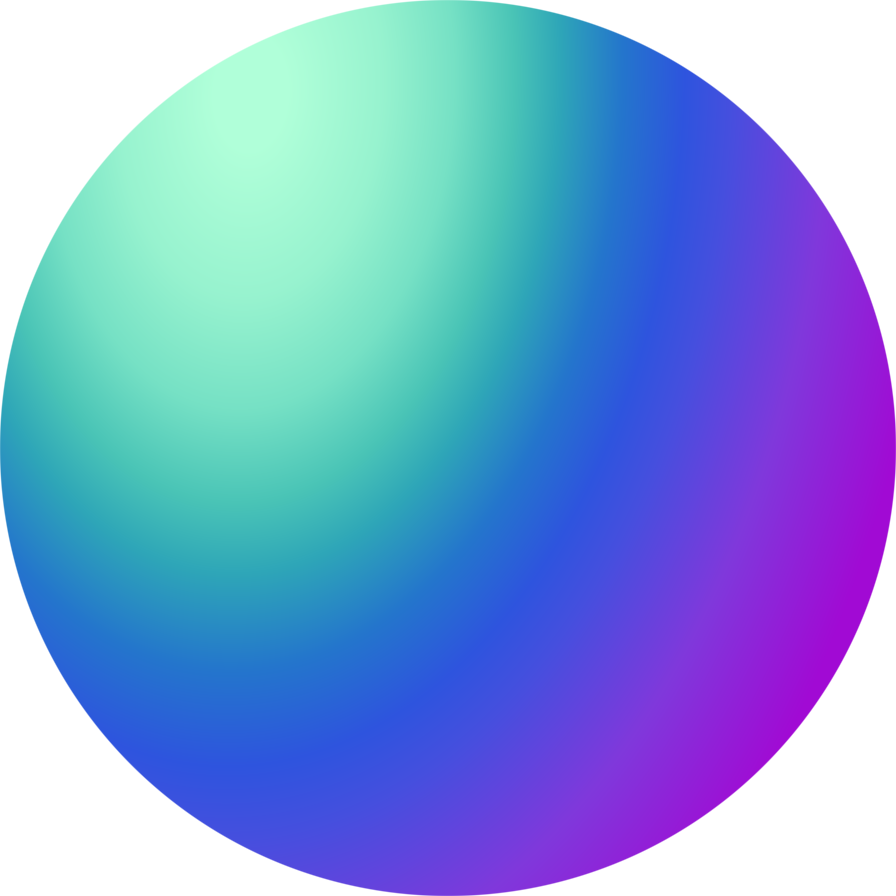
Give the GLSL for this background, as a three.js fragment shader.

```glsl
// A disc on white, shaded by a tilted elliptical gradient from mint to purple.
varying vec2 vUv;

// Disc
const vec2 DISC_CENTER = vec2(0.5);
const float DISC_RADIUS = 0.5;
const float EDGE_WIDTH = 0.002;

// Elliptical glow
const vec2 GLOW_CENTER = vec2(0.28, 0.896);
const vec2 GLOW_RADII = vec2(0.345, 0.537);
const float GLOW_TILT = 0.06;

// Colours, from the heart of the glow outwards
const vec3 PALE_MINT = vec3(0.69, 1.00, 0.85);
const vec3 MINT = vec3(0.59, 0.95, 0.81);
const vec3 SEAFOAM = vec3(0.46, 0.88, 0.77);
const vec3 JADE = vec3(0.29, 0.77, 0.715);
const vec3 TEAL = vec3(0.18, 0.65, 0.72);
const vec3 AZURE = vec3(0.14, 0.46, 0.80);
const vec3 BLUE = vec3(0.18, 0.33, 0.87);
const vec3 INDIGO = vec3(0.27, 0.31, 0.87);
const vec3 VIOLET = vec3(0.50, 0.22, 0.86);
const vec3 PURPLE = vec3(0.63, 0.04, 0.83);
const vec3 BACKGROUND = vec3(1.0);

// Linear blend towards the next colour stop
vec3 blendStop(vec3 color, vec3 next, float from, float to, float t) {
  return mix(color, next, clamp((t - from) / (to - from), 0.0, 1.0));
}

// Distance from the glow centre, 1.0 on its reference ellipse
float glowDistance(vec2 p) {
  vec2 d = p - GLOW_CENTER;
  float c = cos(GLOW_TILT);
  float s = sin(GLOW_TILT);
  vec2 aligned = vec2(c * d.x - s * d.y, s * d.x + c * d.y);
  return length(aligned / GLOW_RADII);
}

vec3 glowColor(float t) {
  vec3 color = blendStop(PALE_MINT, MINT, 0.12, 0.43, t);
  color = blendStop(color, SEAFOAM, 0.43, 0.66, t);
  color = blendStop(color, JADE, 0.66, 0.85, t);
  color = blendStop(color, TEAL, 0.85, 1.00, t);
  color = blendStop(color, AZURE, 1.00, 1.20, t);
  color = blendStop(color, BLUE, 1.20, 1.40, t);
  color = blendStop(color, INDIGO, 1.40, 1.55, t);
  color = blendStop(color, VIOLET, 1.55, 1.87, t);
  return blendStop(color, PURPLE, 1.87, 2.25, t);
}

void main() {
  // Smooth disc mask over the background
  float discDistance = length(vUv - DISC_CENTER) - DISC_RADIUS;
  float mask = 1.0 - smoothstep(-0.5 * EDGE_WIDTH, 0.5 * EDGE_WIDTH, discDistance);

  vec3 color = glowColor(glowDistance(vUv));
  gl_FragColor = vec4(mix(BACKGROUND, color, mask), 1.0);
}
```
